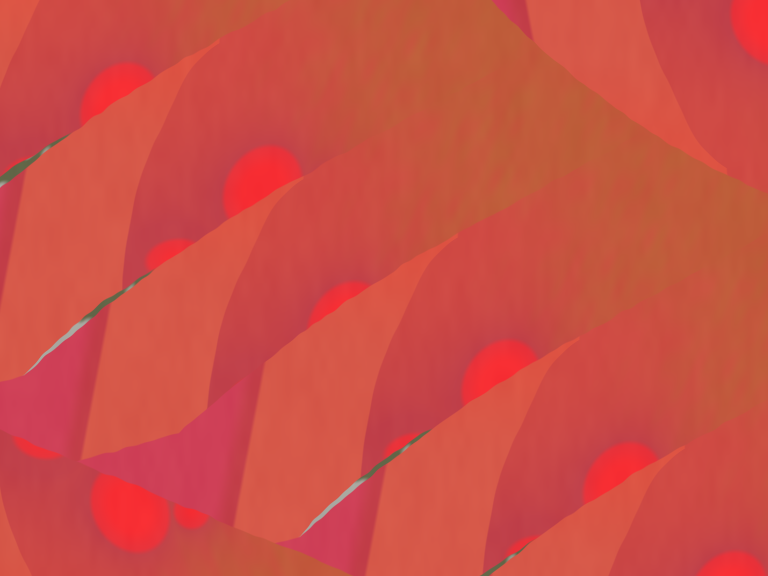
Give the GLSL for this background, as a Shadertoy shader.

```glsl
const vec3 PALE = vec3(0.84, 0.345, 0.285);
const vec3 PALE_TIP = vec3(0.87, 0.325, 0.26);
const vec3 CRIMSON = vec3(0.815, 0.29, 0.265);
const vec3 PLUM = vec3(0.75, 0.25, 0.29);
const vec3 BROWN = vec3(0.755, 0.355, 0.23);
const vec3 MAGENTA = vec3(0.81, 0.25, 0.34);
const vec3 SCARLET = vec3(0.97, 0.18, 0.20);
const vec3 SILVER = vec3(0.66, 0.66, 0.63);
const vec3 MOSS = vec3(0.38, 0.40, 0.28);

// Tip offset (xy) and sliver width (z) of each layer
const vec3 LAYERS[6] = vec3[6](
    vec3(-0.042, -0.028, 0.0), vec3(0.004, 0.004, 0.9), vec3(-0.052, -0.056, 0.8),
    vec3(0.014, 0.019, 0.0), vec3(0.023, 0.017, 1.0), vec3(0.004, 0.004, 0.5));

float hash(vec2 p) {
    return fract(sin(dot(p, vec2(127.1, 311.7))) * 43758.5453);
}

float noise(vec2 p) {
    vec2 i = floor(p), f = fract(p);
    f = f * f * (3.0 - 2.0 * f);
    return mix(mix(hash(i), hash(i + vec2(1, 0)), f.x),
               mix(hash(i + vec2(0, 1)), hash(i + vec2(1, 1)), f.x), f.y);
}

float cover(float d, float softness) {
    return smoothstep(-softness, softness, d);
}

// Approximate signed distance to an ellipse whose long axis leans by angle
float ellipse(vec2 p, vec2 radii, float angle) {
    float c = cos(angle), s = sin(angle);
    p = vec2(c * p.x + s * p.y, c * p.y - s * p.x);
    return (length(p / radii) - 1.0) * min(radii.x, radii.y);
}

// Height of the seam below the tip, q.y pointing down
float seam(float x) {
    float a = -x;
    return min(0.55 * a + 0.36 * a * max(a, 0.0), 0.208 + 0.28 * a);
}

// Right border of the pale petal, blunt at the tip
float petalEdge(float y) {
    float down = max(y, 0.0);
    float bulge = (down - 0.13) / 0.06;
    return 0.014 * exp(-down / 0.02) + 0.010 * exp(-bulge * bulge)
         - 0.174 * (1.0 - exp(-down / 0.182));
}

// One petal scene around its tip at the origin
vec3 petalTile(vec2 q, float px) {
    float rightEdge = petalEdge(q.y) + 0.005 * (noise(q * 25.0) - 0.5);
    float leftEdge = -0.282 - 0.19 * q.y;

    // Shaded ground, from crimson to streaked brown
    float berry = ellipse(q - vec2(0.087, 0.254), vec2(0.080, 0.064), -1.04);
    float bud = ellipse(q - vec2(-0.066, 0.374), vec2(0.050, 0.033), -0.2);
    float seed = ellipse(q - vec2(0.194, 0.250), vec2(0.031, 0.031), 0.0);
    float body = min(berry, min(bud, seed));
    float streaks = noise(vec2(q.x + 0.4 * q.y, q.y) * vec2(55.0, 22.0)) - 0.5;
    float patches = 0.06 * (noise(q * 9.0) - 0.5) + 0.06 * streaks;
    float brownness = smoothstep(-0.02, 0.40, q.x - 0.15 * q.y + patches);
    vec3 col = mix(CRIMSON, BROWN, brownness);
    col += brownness * streaks * vec3(-0.025, 0.03, -0.01);
    float halo = 0.85 * exp(-max(body, 0.0) / 0.045);
    halo += 0.55 * smoothstep(0.05, 0.35, q.y) * smoothstep(0.15, -0.08, q.x);
    col = mix(col, PLUM, min(halo, 0.95));

    // Glossy berries
    vec3 gloss = mix(SCARLET, vec3(0.91, 0.20, 0.23), smoothstep(-0.035, 0.0, body));
    col = mix(col, gloss, cover(-body, 0.005));

    // Pale petal with a magenta underside
    vec3 petal = mix(PALE_TIP, PALE, smoothstep(0.0, 0.22, q.y));
    col = mix(col, petal, cover(rightEdge - q.x, px));
    float under = leftEdge - q.x;
    vec3 fold = mix(vec3(0.76, 0.24, 0.28), MAGENTA, smoothstep(0.01, 0.045, under));
    return mix(col, fold, cover(under, 0.004));
}

// Broken metallic gap along the seam, a is the distance left of the tip
vec3 sliverColor(float a, float depth) {
    float shine = noise(vec2(a * 38.0, depth * 60.0 + 3.0));
    shine += 0.6 * smoothstep(0.34, 0.40, a) - 0.3;
    return mix(MOSS, SILVER, smoothstep(0.2, 0.7, shine));
}

void mainImage(out vec4 fragColor, in vec2 fragCoord) {
    vec2 p = fragCoord / iResolution.y;
    float px = 1.0 / iResolution.y;
    float ragged = 0.005 * (noise(p * 50.0) - 0.5);
    vec3 col = vec3(0.0);

    // Overlapping layers stepping down to the right
    for (int i = 0; i < 6; i++) {
        vec3 layer = LAYERS[i];
        vec2 tip = vec2(0.163, 1.097) + float(i) * vec2(0.202, -0.176) + layer.xy;
        vec2 q = vec2(p.x - tip.x, tip.y - p.y);
        float depth = q.y - seam(q.x) + ragged;
        float span = clamp((-q.x - 0.24) / 0.24, 0.0, 1.0);
        float width = 0.021 * layer.z * sin(3.14159 * span);
        width *= 0.5 + 0.8 * noise(vec2(q.x * 20.0, float(i)));
        float gap = cover(depth + width, px) * smoothstep(0.0, 0.004, width);
        col = mix(col, sliverColor(-q.x, depth), gap);
        float visible = i == 0 ? 1.0 : cover(depth, px);
        col = mix(col, petalTile(q, px), visible);
    }

    // Upside-down scenes in the lower left and upper right corners
    float lowerLeft = 0.253 - 0.41 * p.x - p.y + ragged;
    col = mix(col, petalTile(p - vec2(0.139, -0.137), px), cover(lowerLeft, px));
    float t = p.x - 0.851;
    float upperRight = p.y - 1.0 + t * (1.0 - 0.634 * t) + ragged;
    col = mix(col, petalTile(p - vec2(1.25, 0.708), px), cover(upperRight, px));

    // Faint upright grain
    float grain = noise(p * vec2(80.0, 30.0)) + noise(p * vec2(40.0, 12.0)) - 1.0;
    col += grain * vec3(0.010, 0.015, 0.010);
    fragColor = vec4(clamp(col, 0.0, 1.0), 1.0);
}
```
